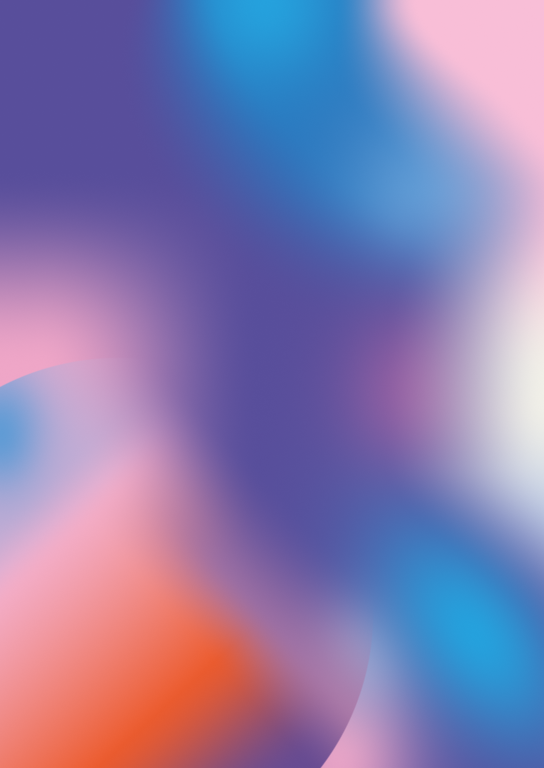
This background is drawn by a WebGL 2 fragment shader. Its source:

```glsl
#version 300 es
precision highp float;

uniform vec2 u_resolution;
out vec4 outColor;

// Palette
const vec3 VIOLET  = vec3(0.345, 0.306, 0.608);
const vec3 BLUE    = vec3(0.165, 0.463, 0.741);
const vec3 CYAN    = vec3(0.145, 0.630, 0.865);
const vec3 SKY     = vec3(0.380, 0.610, 0.835);
const vec3 PINK    = vec3(0.973, 0.745, 0.843);
const vec3 CREAM   = vec3(0.945, 0.941, 0.910);
const vec3 MIST    = vec3(0.725, 0.784, 0.894);
const vec3 ROSE    = vec3(0.935, 0.650, 0.780);
const vec3 MAGENTA = vec3(0.610, 0.385, 0.640);
const vec3 LILAC   = vec3(0.765, 0.675, 0.831);
const vec3 ORANGE  = vec3(0.925, 0.357, 0.176);
const vec3 MAUVE   = vec3(0.655, 0.455, 0.640);
const vec3 PLUM    = vec3(0.405, 0.295, 0.570);

// Disc and diagonal axes, in units of canvas height
const vec2  DISC_CENTER = vec2(0.154, 0.202);
const float DISC_RADIUS = 0.332;
const vec2  VEIL_POINT  = vec2(0.260, 0.349);
const vec2  VEIL_NORMAL = vec2(-0.73, -0.68);
const float VEIL_SOFT   = 0.085;
const vec2  RAMP_AXIS   = vec2(0.67, 0.74);
const vec2  CROSS_AXIS  = vec2(0.74, -0.67);
const vec2  POOL_AXIS   = vec2(-0.6, 0.8);
const float DITHER      = 0.004;

float glow(vec2 offset, vec2 radii) {
    vec2 q = offset / radii;
    return exp(-dot(q, q));
}

// Soft step centred on an edge
float softEdge(float x, float center, float halfWidth) {
    return smoothstep(center - halfWidth, center + halfWidth, x);
}

float hash(vec2 p) {
    vec3 q = fract(p.xyx * 0.1031);
    q += dot(q, q.yzx + 33.33);
    return fract((q.x + q.y) * q.z);
}

// Blue sweep curving down from the top
vec3 addBlueSweep(vec3 col, vec2 p, float depth) {
    vec3 tint = mix(BLUE, SKY, glow(p - vec2(0.56, 0.74), vec2(0.11, 0.13)));
    tint = mix(tint, CYAN, glow(p - vec2(0.345, 1.0), vec2(0.10, 0.11)));
    float left = 0.225 + 1.9 * depth * depth;
    float cover = softEdge(p.x, left, 0.06 + 0.3 * depth);
    return mix(col, tint, cover * (1.0 - smoothstep(0.24, 0.49, depth)));
}

// Pale field along the right side
vec3 addPaleField(vec3 col, vec2 p, float depth) {
    vec3 tint = mix(PINK, CREAM, smoothstep(0.25, 0.5, depth));
    tint = mix(tint, MIST, smoothstep(0.52, 0.72, depth));
    float bulge = (depth - 0.27) / 0.1;
    float edge = 0.49 + 0.115 * smoothstep(0.0, 0.25, depth)
               + 0.04 * exp(-bulge * bulge)
               + 0.2 * smoothstep(0.6, 0.85, depth);
    float halfWidth = 0.055 + 0.055 * smoothstep(0.0, 0.15, depth);
    return mix(col, tint, softEdge(p.x, edge, halfWidth));
}

// Cyan pool and pink light at the lower right
vec3 addLowerGlows(vec3 col, vec2 p) {
    col = mix(col, ROSE, 0.95 * glow(p - vec2(0.44, 0.01), vec2(0.10, 0.13)));
    col = mix(col, MIST, 0.55 * glow(p - vec2(0.47, 0.14), vec2(0.07, 0.08)));
    vec2 d = p - vec2(0.618, 0.175);
    vec2 local = vec2(dot(d, POOL_AXIS), dot(d, vec2(POOL_AXIS.y, -POOL_AXIS.x)));
    return mix(col, CYAN, glow(local, vec2(0.17, 0.095)));
}

// Diagonal ramp from lilac through orange, veiled at the upper right
vec3 discColor(vec3 col, vec2 p) {
    vec2 fromTop = vec2(p.x, 1.0 - p.y);
    float along = dot(fromTop, RAMP_AXIS);
    float across = dot(fromTop, CROSS_AXIS);
    vec3 ramp = mix(LILAC, PINK * vec3(0.98, 0.93, 0.96), smoothstep(0.5, 0.585, along));
    float heat = pow(clamp((along - 0.55) / 0.275, 0.0, 1.0), 1.25);
    ramp = mix(ramp, ORANGE, heat);
    ramp = mix(ramp, PLUM, smoothstep(0.81, 1.0, along));
    float haze = smoothstep(-0.375, -0.275, across) * smoothstep(0.54, 0.75, along);
    ramp = mix(ramp, MAUVE, haze);
    ramp = mix(ramp, SKY, glow(p - vec2(0.0, 0.435), vec2(0.055, 0.075)));
    float veil = softEdge(dot(p - VEIL_POINT, VEIL_NORMAL), 0.0, VEIL_SOFT);
    return mix(col, ramp, veil);
}

void main() {
    vec2 p = gl_FragCoord.xy / u_resolution.y;
    float depth = 1.0 - p.y;

    // Background
    vec3 col = addBlueSweep(VIOLET, p, depth);
    float roseCover = smoothstep(0.22, 0.48, depth) * (1.0 - smoothstep(0.05, 0.34, p.x));
    col = mix(col, ROSE, roseCover);
    col = mix(col, MAGENTA, 0.9 * glow(p - vec2(0.54, 0.486), vec2(0.09, 0.11)));
    col = addLowerGlows(col, p);
    col = addPaleField(col, p, depth);

    // Disc with an antialiased rim
    float rim = length(p - DISC_CENTER) - DISC_RADIUS;
    float pixel = 1.0 / u_resolution.y;
    col = mix(discColor(col, p), col, smoothstep(-pixel, pixel, rim));

    // Dither against banding
    col += (hash(gl_FragCoord.xy) - 0.5) * DITHER;
    outColor = vec4(clamp(col, 0.0, 1.0), 1.0);
}
```
